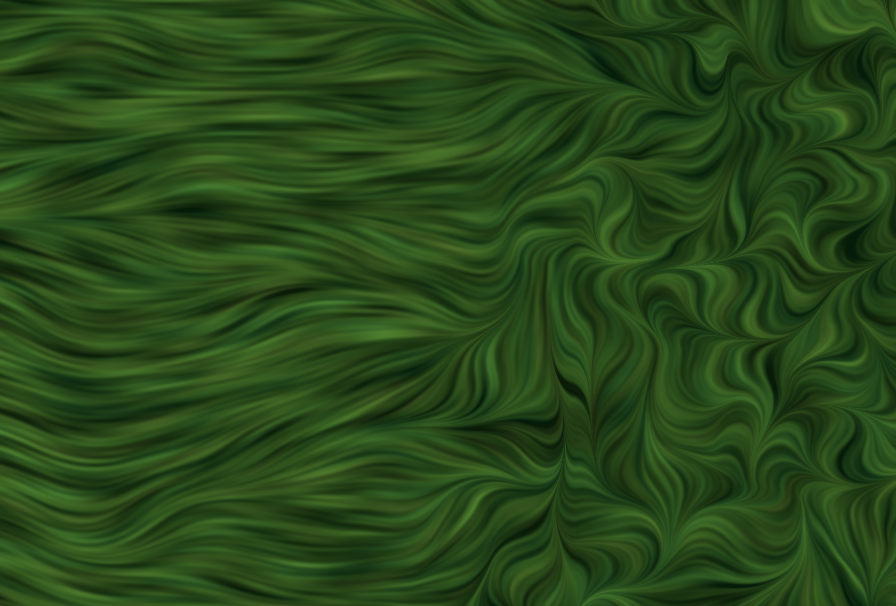
This texture is drawn by a Shadertoy shader. Its source:

```glsl
const vec3 DARK_GREEN = vec3(0.085, 0.178, 0.056);
const vec3 LIGHT_GREEN = vec3(0.255, 0.420, 0.148);
const vec3 OLIVE_TINT = vec3(0.035, 0.004, 0.010);
const vec3 TEAL_TINT = vec3(-0.022, 0.004, 0.016);

const int STEPS = 20;              // samples traced each way along a strand
const float STEP_LENGTH = 0.0042;  // in canvas heights
const float FINE_SCALE = 150.0;    // strands per canvas height
const float COARSE_SCALE = 58.0;
const float FINE_SHARE = 0.62;
const float CONTRAST = 5.0;
const float MEAN_TONE = 0.42;
const float SHADE_CONTRAST = 0.12;

const vec2 WAVE_SCALE = vec2(5.5, 9.0);
const float WAVE_ANGLE = 0.62;
const float CURL_SCALE = 5.6;
const float CURL_ANGLE = 2.7;
const float CREASE_SCALE = 8.0;
const float CREASE_ANGLE = 1.6;

float hash(vec2 p) {
    return fract(sin(dot(p, vec2(127.1, 311.7))) * 43758.5453);
}

float noise(vec2 p) {
    vec2 cell = floor(p);
    vec2 f = fract(p);
    f = f * f * (3.0 - 2.0 * f);
    float low = mix(hash(cell), hash(cell + vec2(1.0, 0.0)), f.x);
    float high = mix(hash(cell + vec2(0.0, 1.0)), hash(cell + 1.0), f.x);
    return mix(low, high, f.y);
}

float signedNoise(vec2 p) {
    return 2.0 * noise(p) - 1.0;
}

// 0 where the fur lies combed, 1 where it is tangled
float tangle(vec2 p) {
    return smoothstep(0.60, 1.05, p.x + 0.3 * (0.5 - p.y));
}

// Unit vector along the fur
vec2 furDirection(vec2 p) {
    float wild = tangle(p);
    float angle = 0.45 * (0.45 - p.y) + WAVE_ANGLE * signedNoise(p * WAVE_SCALE + 3.7);
    if (wild > 0.0) {
        float curl = CURL_ANGLE * signedNoise(p * CURL_SCALE + 21.3);
        float crease = CREASE_ANGLE * (1.0 - 2.0 * abs(signedNoise(p * CREASE_SCALE + 47.9)));
        angle += wild * (curl + crease);
    }
    return vec2(cos(angle), sin(angle));
}

// x: strand brightness, y: strand hue
vec2 strandSeed(vec2 p) {
    float tone = mix(noise(p * COARSE_SCALE + 11.0), noise(p * FINE_SCALE), FINE_SHARE);
    return vec2(tone, noise(p * COARSE_SCALE * 1.3 + 71.0));
}

// Weighted average of the seeds along the strand through p
vec2 combedStrands(vec2 p) {
    vec2 sum = vec2(0.0);
    float total = 0.0;
    for (int side = 0; side < 2; side++) {
        float heading = side == 0 ? STEP_LENGTH : -STEP_LENGTH;
        vec2 q = p + 0.5 * heading * furDirection(p);
        for (int i = 0; i < STEPS; i++) {
            float weight = 1.0 - (float(i) + 0.5) / float(STEPS);
            sum += weight * strandSeed(q);
            total += weight;
            q += heading * furDirection(q);
        }
    }
    return sum / total;
}

void mainImage(out vec4 fragColor, in vec2 fragCoord) {
    vec2 p = fragCoord / iResolution.y;
    vec2 strand = combedStrands(p) - 0.5;
    float wild = tangle(p);

    // Strand brightness over broad light and shade
    float tone = MEAN_TONE + CONTRAST * strand.x;
    tone += SHADE_CONTRAST * signedNoise(p * 3.5 + 5.0) * 0.5 + mix(0.06, -0.08, wild);
    vec3 color = mix(DARK_GREEN, LIGHT_GREEN, clamp(tone, -0.3, 1.3));

    // Olive and teal strands, cooler in the tangle
    float hue = 5.0 * strand.y - 0.25 * wild;
    color += OLIVE_TINT * clamp(hue, 0.0, 1.0) + TEAL_TINT * clamp(-hue, 0.0, 1.0);

    fragColor = vec4(clamp(color, 0.0, 1.0), 1.0);
}
```
